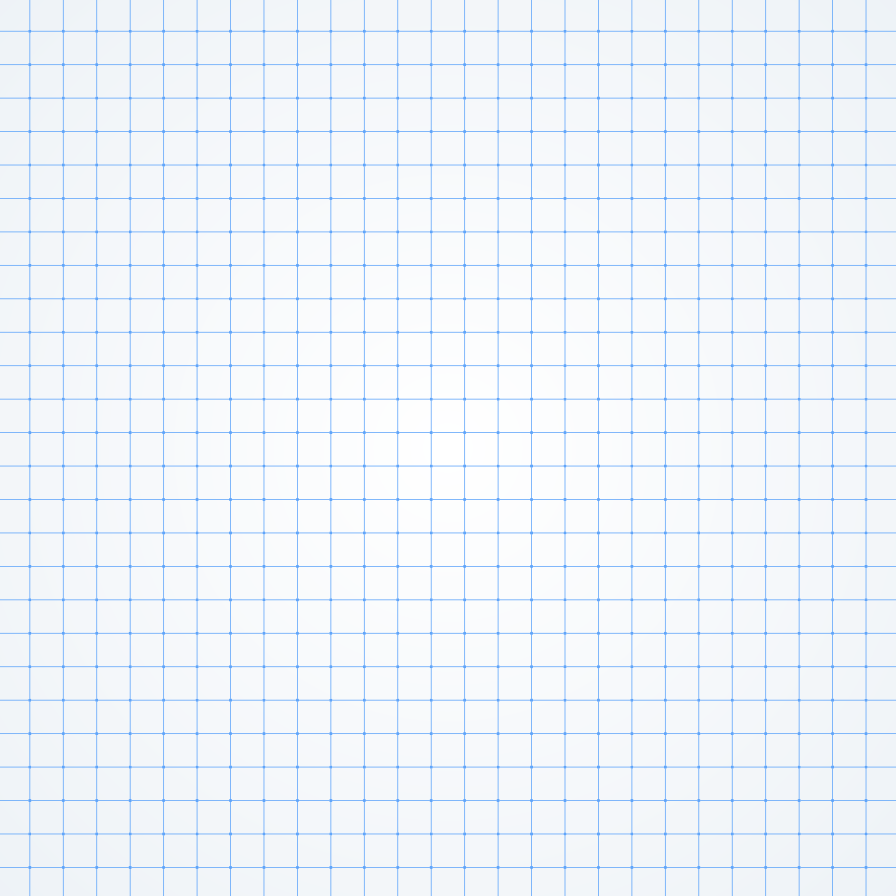
Write a Shadertoy shader that draws this pattern.

```glsl
// Fine blue grid paper with dotted crossings on a soft radial white glow.
#define PERIOD 0.03733
#define GRID_ORIGIN vec2(0.0333, 0.0319)
#define LINE_WIDTH 0.00088
#define DOT_RADIUS 0.0018
#define INK_COLOR vec3(0.376, 0.647, 0.980)
#define CENTER_COLOR vec3(1.0)
#define CORNER_COLOR vec3(0.932, 0.950, 0.967)
#define CORNER_DISTANCE 0.7071

// Signed offset from the nearest grid line on each axis.
vec2 gridOffset(vec2 p) {
    return (fract((p - GRID_ORIGIN) / PERIOD + 0.5) - 0.5) * PERIOD;
}

// Exact share of a pixel covered by a line on each axis.
vec2 lineCoverage(vec2 offset, float pixel) {
    vec2 lo = max(offset - 0.5 * pixel, -0.5 * LINE_WIDTH);
    vec2 hi = min(offset + 0.5 * pixel, vec2(0.5 * LINE_WIDTH));
    return clamp((hi - lo) / pixel, 0.0, 1.0);
}

// Smooth-edged disc at each crossing.
float dotCoverage(vec2 offset, float pixel) {
    return clamp(0.5 + (DOT_RADIUS - length(offset)) / pixel, 0.0, 1.0);
}

void mainImage(out vec4 fragColor, in vec2 fragCoord) {
    vec2 uv = fragCoord / iResolution.xy;
    float pixel = 1.0 / iResolution.y;

    // Paper glow
    float glow = clamp(length(uv - 0.5) / CORNER_DISTANCE, 0.0, 1.0);
    vec3 color = mix(CENTER_COLOR, CORNER_COLOR, glow);

    // Lines and crossing dots
    vec2 offset = gridOffset(uv);
    vec2 lines = lineCoverage(offset, pixel);
    float ink = max(max(lines.x, lines.y), dotCoverage(offset, pixel));

    fragColor = vec4(mix(color, INK_COLOR, ink), 1.0);
}
```
